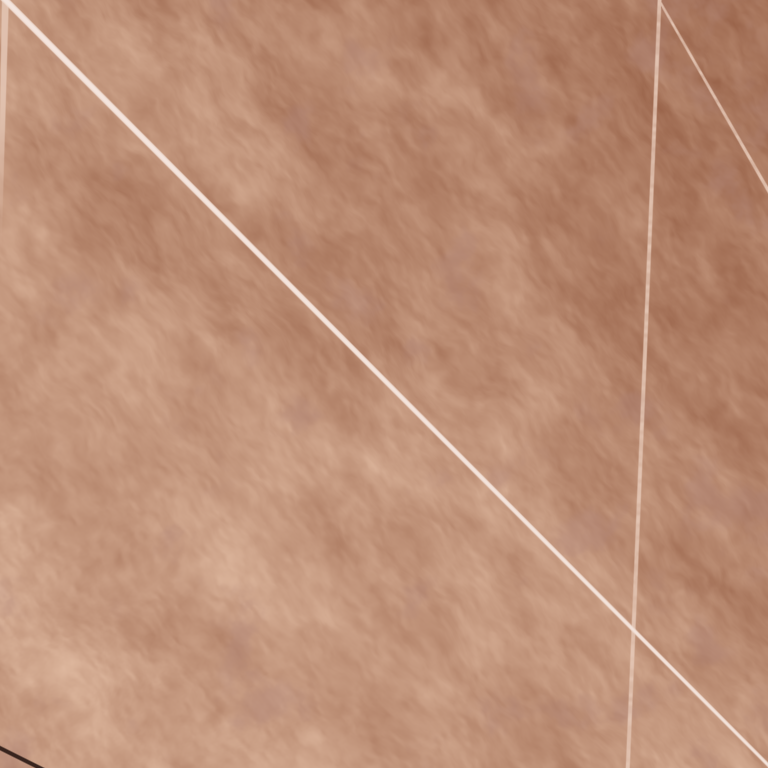
Write a Shadertoy shader that draws this texture.

```glsl
// Warm terracotta plaster panel crossed by thin pale joints in perspective.
// Layered value noise, stretched along a diagonal grain, mottles a corner-to-corner
// gradient; tapered segment distances draw the joints and one dark edge.

#define DARK_CLAY   vec3(0.625, 0.420, 0.320)
#define LIGHT_CLAY  vec3(0.850, 0.695, 0.595)
#define MAUVE       vec3(0.690, 0.520, 0.470)
#define JOINT_WHITE vec3(0.955, 0.895, 0.865)
#define JOINT_PINK  vec3(0.890, 0.770, 0.700)
#define EDGE_DARK   vec3(0.170, 0.105, 0.085)
#define GRAIN_DIR   vec2(0.62, -0.785)
#define BLOTCH      0.55
#define STREAK      0.60
#define FINE_GRAIN  0.17

float hash(vec2 p) {
    vec3 q = fract(vec3(p.xyx) * 0.1031);
    q += dot(q, q.yzx + 33.33);
    return fract((q.x + q.y) * q.z);
}

float noise(vec2 p) {
    vec2 cell = floor(p), f = fract(p);
    f = f * f * (3.0 - 2.0 * f);
    float low = mix(hash(cell), hash(cell + vec2(1, 0)), f.x);
    float high = mix(hash(cell + vec2(0, 1)), hash(cell + vec2(1, 1)), f.x);
    return mix(low, high, f.y);
}

// Fractal noise, about -0.5 to 0.5
float fbm(vec2 p) {
    float sum = 0.0, amp = 0.5;
    for (int i = 0; i < 5; i++) {
        sum += amp * (noise(p) - 0.5);
        p = mat2(0.8, 0.6, -0.6, 0.8) * p * 2.03 + 17.3;
        amp *= 0.55;
    }
    return sum;
}

// Coverage of a segment from a to b whose half width runs from w.x to w.y
float taperedLine(vec2 p, vec2 a, vec2 b, vec2 w) {
    vec2 ab = b - a;
    float t = clamp(dot(p - a, ab) / dot(ab, ab), 0.0, 1.0);
    float soft = max(0.0013, 0.8 / iResolution.y);
    float d = length(p - a - ab * t) - mix(w.x, w.y, t);
    return 1.0 - smoothstep(-soft, soft, d);
}

// Plaster colour: gradient, blotches, diagonal streaks and fine grain
vec3 plaster(vec2 p) {
    float lowerLeft = 1.0 - 0.5 * (p.x + p.y);
    vec2 warp = 0.035 * vec2(fbm(p * 9.0), fbm(p * 9.0 + 40.0));
    vec2 s = p + warp;
    vec2 grain = vec2(dot(s, GRAIN_DIR), dot(s, vec2(-GRAIN_DIR.y, GRAIN_DIR.x))) + 3.0;

    float blotch = fbm(grain * vec2(4.0, 7.0));
    float streak = fbm(grain * vec2(15.0, 38.0));
    float mottle = fbm(s * 24.0 + 9.0);
    float fine = noise(grain * vec2(65.0, 150.0)) - 0.5;

    float tone = mix(0.25, 0.77, lowerLeft);
    tone += BLOTCH * blotch + FINE_GRAIN * fine;
    tone += STREAK * mix(streak, mottle, smoothstep(0.5, 0.95, lowerLeft));
    tone -= 0.22 * smoothstep(0.35, 0.0, length(p - 1.0));

    vec3 col = mix(DARK_CLAY, LIGHT_CLAY, clamp(tone, -0.15, 1.1));
    float stain = smoothstep(0.08, 0.3, fbm(p * 13.0 + 71.0));
    return mix(col, MAUVE, 0.4 * stain);
}

void mainImage(out vec4 fragColor, in vec2 fragCoord) {
    vec2 p = fragCoord / iResolution.xy;
    vec3 col = plaster(p);

    // Secondary joints, slightly worn
    float wear = 0.72 + 0.28 * noise(p * vec2(90.0, 190.0));
    float upright = taperedLine(p, vec2(0.859, 1.004), vec2(0.817, -0.01), vec2(0.0025, 0.0026));
    float branch = taperedLine(p, vec2(0.858, 1.0), vec2(1.005, 0.744), vec2(0.0016, 0.0022));
    float leftEdge = taperedLine(p, vec2(0.007, 1.0), vec2(-0.001, 0.66), vec2(0.0045, 0.0025));
    col = mix(col, JOINT_PINK, wear * max(upright, branch));
    col = mix(col, JOINT_PINK, 0.9 * leftEdge * smoothstep(0.66, 0.88, p.y));

    // Main diagonal joint, narrowing to the lower right, with a bright core
    vec2 start = vec2(0.003, 1.004), end = vec2(1.01, -0.006);
    float joint = taperedLine(p, start, end, vec2(0.0042, 0.0022));
    float core = taperedLine(p, start, end, vec2(0.0026, 0.0008));
    col = mix(col, mix(JOINT_PINK, JOINT_WHITE, 0.6), joint);
    col = mix(col, JOINT_WHITE, core);

    // Dark edge in the lower left corner
    float edge = taperedLine(p, vec2(-0.01, 0.031), vec2(0.06, -0.004), vec2(0.0026));
    col = mix(col, EDGE_DARK, 0.92 * edge);

    fragColor = vec4(clamp(col, 0.0, 1.0), 1.0);
}
```
